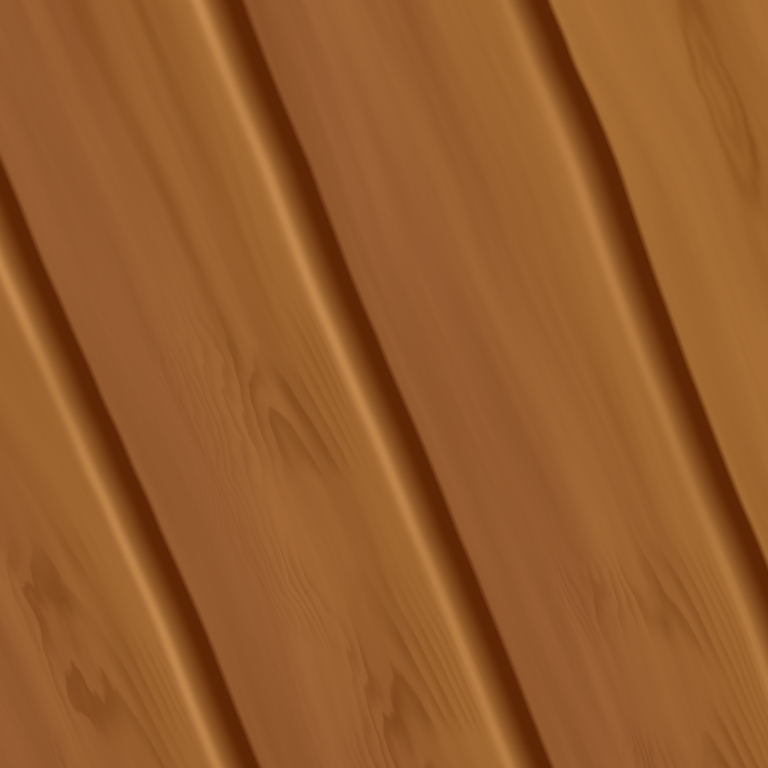
Give the GLSL for this texture, as a WebGL 1 fragment shader.

```glsl
precision highp float;
// Slanted wooden boards parted by soft grooves, each with a bright bevel line.
// A gently fanned coordinate gives board number and position across the board;
// stretched noise, nested arches and one long knot supply the grain.
uniform vec2 u_resolution;

#define PITCH 0.405          // horizontal board spacing at the top edge
#define FAN 0.027            // narrowing of the spacing towards the bottom
#define SLANT 0.407          // sideways run per unit of height
#define OFFSET 0.31          // where the main groove meets the top edge
#define BEVEL 0.14           // bevel line to groove edge, in board widths
#define BEVEL_WIDTH 0.023
#define GRAIN 0.055          // contrast of the arches
#define ROSE vec3(0.582, 0.352, 0.184)
#define GOLD vec3(0.615, 0.388, 0.182)
#define OLIVE vec3(0.500, 0.295, 0.115)
#define GROOVE vec3(0.365, 0.150, 0.015)
#define SHINE vec3(0.760, 0.530, 0.300)

float hash(vec2 p) {
  return fract(sin(dot(p, vec2(127.1, 311.7))) * 4375.85);
}

float noise(vec2 p) {
  vec2 i = floor(p), f = fract(p);
  f = f * f * (3.0 - 2.0 * f);
  return mix(mix(hash(i), hash(i + vec2(1.0, 0.0)), f.x),
             mix(hash(i + vec2(0.0, 1.0)), hash(i + vec2(1.0)), f.x), f.y);
}

float fbm(vec2 p) {
  float sum = 0.0, amp = 0.5;
  for (int i = 0; i < 4; i++) {
    sum += amp * noise(p);
    p = p * 2.03 + 17.3;
    amp *= 0.5;
  }
  return sum;
}

float bump(float x, float width) {
  return exp(-x * x / (width * width));
}

// Nested pointed growth rings opening downwards along the board.
float arches(float across, float down, float board) {
  float start = abs(board + 1.0) < 0.5 ? 0.36 : 0.66;
  vec2 seed = vec2(board * 7.0, board * 3.0);
  float warp = fbm(vec2(across * 9.0, down * 7.0) + seed) - 0.5;
  float side = across - 0.57 + 0.10 * warp;
  float level = (down - 12.0 * side * side + 0.28 * warp) / 0.14;
  float ring = fract(level);
  float line = smoothstep(0.0, 0.16, ring) * (1.0 - smoothstep(0.16, 0.85, ring));
  float patchy = smoothstep(0.25, 0.65, noise(vec2(across * 6.0, down * 9.0) + seed));
  return line * patchy * bump(side, 0.24) * smoothstep(start, start + 0.12, down);
}

// Long narrow knot: a dark stain holding two uneven loops.
float knot(float across, float down) {
  vec2 p = vec2(across - 0.43 + 0.22 * (down - 0.12), down - 0.125);
  p.x += 0.05 * (fbm(vec2(across * 8.0, down * 14.0)) - 0.5);
  float r = length(p / vec2(0.055, 0.125));
  float stain = 0.45 * bump(p.x, 0.15) * (1.0 - smoothstep(0.15, 0.45, p.y));
  float loops = bump(r - 1.0, 0.22) + 0.6 * bump(r - 0.45, 0.20);
  return stain + loops * (0.45 + 0.6 * noise(vec2(across * 12.0, down * 16.0)));
}

vec3 wood(float across, float down, float board) {
  vec2 seed = vec2(board * 5.7, board * 9.1);
  float bend = 0.10 * (noise(vec2(across * 2.0, down * 3.0) + seed) - 0.5);
  float streak = fbm(vec2((across + bend) * 9.0, down * 1.6) + seed) - 0.47;
  float fine = noise(vec2((across + bend) * 42.0, down * 4.0) + seed) - 0.5;
  float light = step(0.5, board);
  float gold = smoothstep(0.15, 0.85, across + 0.35 * streak);
  vec3 col = mix(ROSE, GOLD, max(gold, light));
  col += vec3(0.025, 0.025, 0.015) * light;
  col += vec3(0.10, 0.095, 0.07) * streak + 0.012 * fine;

  // Dark veins run down the middle of the veined board.
  float veined = 1.0 - step(0.5, abs(board + 1.0));
  float vein = bump(across - 0.49 + bend, 0.035) + 0.8 * bump(across - 0.68 - bend, 0.03);
  vein *= veined * (1.0 - smoothstep(0.35, 0.7, down));
  vein *= 0.4 + 0.8 * noise(vec2(across * 5.0, down * 8.0));
  float dark = arches(across, down, board) + 0.8 * vein;
  dark += light * knot(across, down);
  return col - GRAIN * dark * vec3(1.15, 1.1, 0.9);
}

void main() {
  vec2 uv = gl_FragCoord.xy / u_resolution;
  float down = 1.0 - uv.y;

  // Fanned board coordinate with a slight wander of the edges.
  float t = (uv.x - OFFSET - SLANT * down) / (PITCH - FAN * down);
  t += 0.022 * (noise(vec2(down * 5.0, t * 0.8 + 4.0)) - 0.5);
  t += 0.005 * (noise(vec2(down * 23.0, t * 2.0)) - 0.5);
  float board = floor(t);
  float across = fract(t);
  float edge = across - 1.0;
  vec3 col = wood(across, down, board);

  // Groove: slow fall into shadow, then a crisp far edge.
  col = mix(col, OLIVE, 0.85 * smoothstep(-BEVEL, -0.085, edge));
  col = mix(col, GROOVE, smoothstep(-0.105, -0.03, edge));
  col = mix(GROOVE, col, smoothstep(-0.006, 0.022, across));

  // Bevel line, duller on the right-hand groove and uneven in strength.
  float strength = board > -0.5 ? 0.42 : 0.72;
  strength *= 0.75 + 0.45 * noise(vec2(down * 8.0, board * 3.0));
  float glow = bump(edge + BEVEL, BEVEL_WIDTH) + 0.18 * bump(edge + BEVEL, 0.06);
  col = mix(col, SHINE, min(strength * glow, 1.0));

  gl_FragColor = vec4(clamp(col, 0.0, 1.0), 1.0);
}
```
